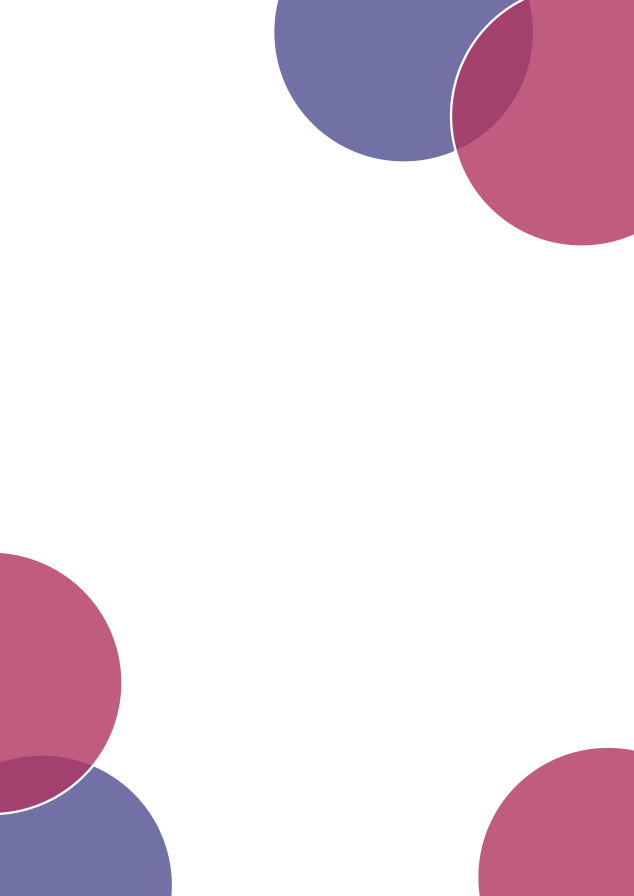
Write a WebGL 1 fragment shader that draws this background.

```glsl
precision highp float;

uniform vec2 u_resolution;

// Colours
const vec3 PAPER = vec3(1.0);
const vec3 VIOLET = vec3(0.443, 0.443, 0.647);
const vec3 ROSE = vec3(0.753, 0.361, 0.498);
const vec3 OVERLAP = vec3(0.639, 0.251, 0.427);

// Discs as centre x, centre y, radius, in canvas heights
const vec3 TOP_VIOLET = vec3(0.4505, 0.9642, 0.1443);
const vec3 TOP_ROSE = vec3(0.6490, 0.8704, 0.1443);
const vec3 LEFT_VIOLET = vec3(0.0469, 0.0117, 0.1449);
const vec3 LEFT_ROSE = vec3(-0.0098, 0.2379, 0.1452);
const vec3 CORNER_ROSE = vec3(0.6784, 0.0208, 0.1445);
const float RIM_WIDTH = 0.0026;

// Antialiased coverage of a disc, widened by grow
float discCover(vec2 p, vec3 disc, float grow) {
  float dist = length(p - disc.xy) - disc.z - grow;
  return clamp(0.5 - dist * u_resolution.y, 0.0, 1.0);
}

// A violet disc under a rimmed rose disc, darker where they cross
vec3 paintPair(vec3 base, vec2 p, vec3 violetDisc, vec3 roseDisc) {
  float violet = discCover(p, violetDisc, 0.0);
  float rose = discCover(p, roseDisc, 0.0);
  float rim = discCover(p, roseDisc, RIM_WIDTH);
  vec3 color = mix(base, VIOLET, violet);
  color = mix(color, PAPER, rim);
  return mix(color, mix(ROSE, OVERLAP, violet), rose);
}

void main() {
  vec2 p = gl_FragCoord.xy / u_resolution.y;

  vec3 color = paintPair(PAPER, p, TOP_VIOLET, TOP_ROSE);
  color = paintPair(color, p, LEFT_VIOLET, LEFT_ROSE);
  color = mix(color, ROSE, discCover(p, CORNER_ROSE, 0.0));

  gl_FragColor = vec4(color, 1.0);
}
```
